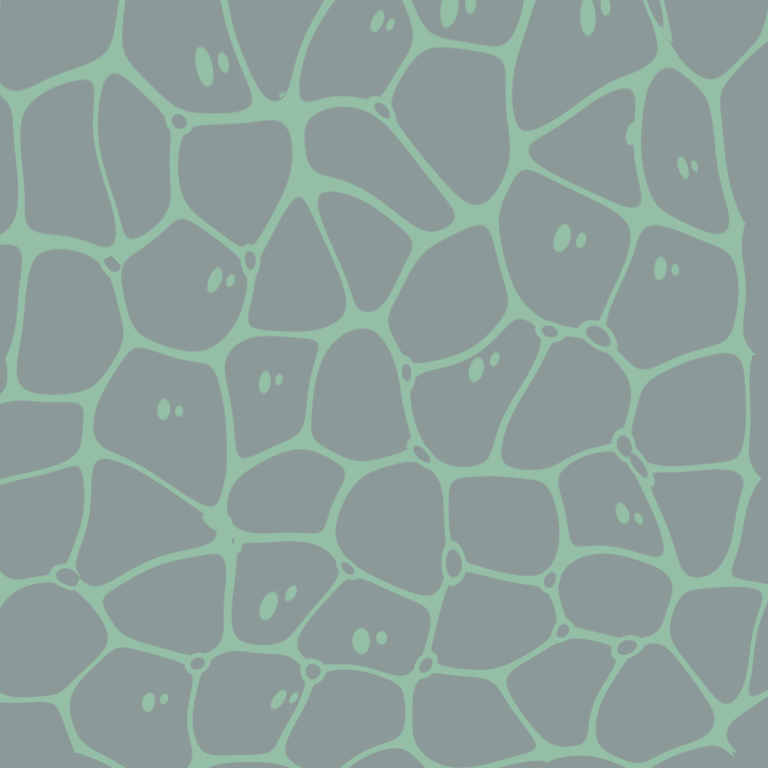
This texture is drawn by a WebGL 2 fragment shader. Its source:

```glsl
#version 300 es
precision highp float;

uniform vec2 u_resolution;
out vec4 fragColor;

const vec3 MEMBRANE = vec3(0.58, 0.75, 0.65);
const vec3 CELL = vec3(0.55, 0.60, 0.60);

float hash1(vec2 p) {
    return fract(sin(dot(p, vec2(127.1, 311.7))) * 43758.55);
}

vec2 hash2(vec2 p) {
    return vec2(hash1(p), hash1(p + vec2(37.3, 17.9)));
}

vec2 seedPoint(vec2 id, float jitter) {
    return id + 0.5 + jitter * (hash2(id) - 0.5);
}

// Layered sines bend the straight cell walls.
vec2 bend(vec2 p, float amount) {
    vec2 wave = sin(p.yx * vec2(2.3, 2.7) + vec2(0.6, 2.1));
    wave += 0.5 * sin(p.yx * vec2(5.1, 4.6) + p * 1.4 + vec2(3.2, 0.9));
    return p + amount * wave;
}

// True beyond the rounded border of the tissue.
bool isOutside(vec2 seed, vec2 center, vec2 radius) {
    vec2 e = (seed - center) / radius;
    e *= e;
    return dot(e, e) > 1.0;
}

bool outsideTissue(vec2 seed) {
    return isOutside(seed, vec2(3.5, 4.1), vec2(3.6, 3.9));
}

float ovalDistance(vec2 p, vec2 radius) {
    return (length(p / radius) - 1.0) * min(radius.x, radius.y);
}

// A large and a small oval side by side, placed off the seed.
float highlightDistance(vec2 p, vec2 id) {
    float angle = 6.283 * hash1(id + 5.3);
    float size = mix(0.55, 1.05, hash1(id + 8.7));
    float tilt = 0.9 * (hash1(id + 2.9) - 0.5);
    p -= 0.2 * vec2(cos(angle), sin(angle));
    p = mat2(cos(tilt), sin(tilt), -sin(tilt), cos(tilt)) * p / size;
    float large = ovalDistance(p, vec2(0.08, 0.135));
    float small = ovalDistance(p - vec2(0.19, 0.04), vec2(0.05, 0.07));
    return min(large, small) * size;
}

// Signed distance to the rounded walls of the cell, negative in the wall.
float wallDistance(vec2 p, vec2 id, float jitter, float rounding) {
    vec2 seed = seedPoint(id, jitter);
    bool outer = outsideTissue(seed);
    float sum = 1e-6;
    for (int y = -2; y <= 2; y++) {
        for (int x = -2; x <= 2; x++) {
            if (x == 0 && y == 0) continue;
            vec2 other = id + vec2(x, y);
            vec2 otherSeed = seedPoint(other, jitter);
            float edge = hash1(id + other + 0.37);
            if (outer && edge > 0.25 && outsideTissue(otherSeed)) continue;
            float d = dot(0.5 * (seed + otherSeed) - p, normalize(otherSeed - seed));
            float halfWidth = mix(0.02, 0.042, edge);
            sum += exp((halfWidth - d) / rounding);
        }
    }
    return -rounding * log(sum);
}

void main() {
    vec2 uv = gl_FragCoord.xy / min(u_resolution.x, u_resolution.y);
    float pixel = 7.0 / min(u_resolution.x, u_resolution.y);
    float jitter = 0.8;

    // Cells grow taller toward the top.
    vec2 p = bend(vec2(7.2 * uv.x, uv.y * (8.0 - 1.4 * uv.y)), 0.075);

    // Three nearest seeds and their distances.
    vec3 near = vec3(9.0);
    vec2 id1 = vec2(0.0), id2 = vec2(0.0), id3 = vec2(0.0);
    for (int y = -2; y <= 2; y++) {
        for (int x = -2; x <= 2; x++) {
            vec2 id = floor(p) + vec2(x, y);
            float d = length(p - seedPoint(id, jitter));
            if (d < near.x) {
                near = vec3(d, near.xy);
                id3 = id2; id2 = id1; id1 = id;
            } else if (d < near.y) {
                near = vec3(near.x, d, near.y);
                id3 = id2; id2 = id;
            } else if (d < near.z) {
                near.z = d;
                id3 = id;
            }
        }
    }

    vec2 seed = seedPoint(id1, jitter);
    float ink = wallDistance(p, id1, jitter, 0.06);
    bool inside = !outsideTissue(seed);

    // Pale ovals in some cells.
    if (inside && hash1(id1 + 4.1) < 0.27) {
        ink = min(ink, highlightDistance(p - seed, id1));
    }

    // Small bubbles enclosed where three cells meet.
    vec2 joint = id1 + id2 + id3;
    bool allInside = inside && !outsideTissue(seedPoint(id2, jitter))
        && !outsideTissue(seedPoint(id3, jitter));
    if (allInside && hash1(joint + 0.71) < 0.22) {
        float radius = mix(0.05, 0.095, hash1(joint + 6.2));
        float fromJoint = 0.47 * length(near - near.yzx);
        ink = min(ink, fromJoint - radius - 0.05);
        ink = max(ink, radius - fromJoint);
    }

    float cover = 1.0 - smoothstep(-pixel, pixel, ink);
    fragColor = vec4(mix(CELL, MEMBRANE, cover), 1.0);
}
```
